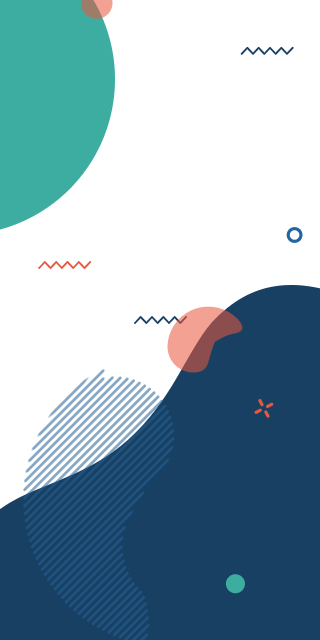
This background is drawn by a WebGL 2 fragment shader. Its source:

```glsl
#version 300 es
precision highp float;
// Flat abstract poster: a navy hill, a teal disc, translucent coral blobs,
// a hatched blob and small ornaments. Every shape is a signed distance,
// combined from circles and boxes, then painted back to front.

uniform vec2 u_resolution;
out vec4 fragColor;

const float CANVAS_WIDTH = 384.0;   // design units across the canvas, y up

const vec3 WHITE = vec3(1.0);
const vec3 NAVY  = vec3(0.09, 0.25, 0.39);
const vec3 TEAL  = vec3(0.24, 0.68, 0.63);
const vec3 CORAL = vec3(0.91, 0.34, 0.24);
const vec3 BLUE  = vec3(0.13, 0.40, 0.63);
const vec3 HATCH = vec3(0.145, 0.38, 0.58);
const float CORAL_ALPHA = 0.56;
const float HATCH_ALPHA = 0.55;

const float HATCH_SPACING = 6.87;
const float HATCH_PHASE = -147.8;
const float HATCH_HALF_WIDTH = 1.65;

const vec2 ZIGZAG_STEP = vec2(6.8, 7.2);  // run and rise of one stroke
const float ZIGZAG_STROKES = 9.0;
const float ZIGZAG_HALF_WIDTH = 1.1;

// Hill profile: position, height and slope at each knot
const int KNOTS = 6;
const vec3 HILL[KNOTS] = vec3[KNOTS](
    vec3(0.0, 157.0, 0.72), vec3(60.0, 187.0, 0.42), vec3(205.0, 303.0, 1.6),
    vec3(256.0, 383.0, 1.05), vec3(350.0, 426.0, 0.0), vec3(384.0, 422.0, -0.22));

float circle(vec2 p, vec2 center, float radius) {
    return length(p - center) - radius;
}

float box(vec2 p, vec2 center, vec2 halfSize) {
    vec2 q = abs(p - center) - halfSize;
    return length(max(q, 0.0)) + min(max(q.x, q.y), 0.0);
}

float segment(vec2 p, vec2 a, vec2 b) {
    vec2 ab = b - a;
    return length(p - a - ab * clamp(dot(p - a, ab) / dot(ab, ab), 0.0, 1.0));
}

float smoothMax(float a, float b, float k) {
    float h = max(k - abs(a - b), 0.0) / k;
    return max(a, b) + 0.25 * k * h * h;
}

float smoothMin(float a, float b, float k) {
    return -smoothMax(-a, -b, k);
}

// Cubic Hermite curve through the hill knots
float hillHeight(float x) {
    int i = 0;
    while (i < KNOTS - 2 && x > HILL[i + 1].x) i++;
    vec3 a = HILL[i], b = HILL[i + 1];
    float span = b.x - a.x, t = (x - a.x) / span, s = 1.0 - t;
    return s * s * ((1.0 + 2.0 * t) * a.y + t * span * a.z)
         + t * t * ((1.0 + 2.0 * s) * b.y - s * span * b.z);
}

float hill(vec2 p) {
    float height = hillHeight(p.x);
    float slope = hillHeight(p.x + 0.5) - hillHeight(p.x - 0.5);
    return (p.y - height) / length(vec2(1.0, slope));
}

// Comma shape: a dome on a round base, with a bite on the right
float coralBlob(vec2 p) {
    float dome = max(circle(p, vec2(250.0, 351.0), 49.0), 353.0 - p.y);
    float body = min(dome, circle(p, vec2(232.0, 352.0), 31.0));
    return smoothMax(body, -circle(p, vec2(286.0, 335.0), 33.0), 16.0);
}

// Bean shape: head, neck and foot held inside a large circle
float bean(vec2 p) {
    float head = circle(p, vec2(139.0, 246.0), 70.0);
    float foot = circle(p, vec2(125.0, 20.0), 54.0);
    float neck = box(p, vec2(120.0, 120.0), vec2(52.0, 78.0));
    float body = smoothMin(min(head, foot), neck, 12.0);
    body = min(body, p.x - 125.0);
    body = max(body, circle(p, vec2(205.0, 168.0), 177.0));
    return smoothMax(body, -circle(p, vec2(222.0, 113.0), 75.0), 4.0);
}

// Diagonal strokes, each ended where its centre line leaves the bean
float hatch(vec2 p) {
    vec2 normal = vec2(1.0, -1.0) * inversesqrt(2.0);
    float u = (dot(p, normal) - HATCH_PHASE) / HATCH_SPACING;
    float across = (u - round(u)) * HATCH_SPACING;
    float beyond = max(bean(p - normal * across) + HATCH_HALF_WIDTH, 0.0);
    return length(vec2(beyond, across)) - HATCH_HALF_WIDTH;
}

float zigzag(vec2 p, vec2 start) {
    p -= start;
    float i = clamp(floor(p.x / ZIGZAG_STEP.x), 0.0, ZIGZAG_STROKES - 1.0);
    p.x -= i * ZIGZAG_STEP.x;
    if (mod(i, 2.0) > 0.5) p.y = -p.y;
    return segment(p, -vec2(0.0, 0.5) * ZIGZAG_STEP, vec2(1.0, 0.5) * ZIGZAG_STEP) - ZIGZAG_HALF_WIDTH;
}

// Four short rays, folded onto one
float spark(vec2 p, vec2 center, float angle) {
    float c = cos(angle), s = sin(angle);
    p = abs(mat2(c, -s, s, c) * (p - center));
    if (p.y > p.x) p = p.yx;
    return segment(p, vec2(5.0, 0.0), vec2(10.5, 0.0)) - 1.9;
}

void paint(inout vec3 color, vec3 ink, float d, float alpha) {
    float pixel = CANVAS_WIDTH / u_resolution.x;
    color = mix(color, ink, alpha * clamp(0.5 - d / pixel, 0.0, 1.0));
}

void main() {
    vec2 p = gl_FragCoord.xy / u_resolution.x * CANVAS_WIDTH;
    vec3 color = WHITE;

    // Large masses
    paint(color, TEAL, circle(p, vec2(-49.0, 673.0), 187.0), 1.0);
    paint(color, NAVY, hill(p), 1.0);
    paint(color, HATCH, hatch(p), HATCH_ALPHA);

    // Ornaments
    paint(color, NAVY, zigzag(p, vec2(290.0, 707.0)), 1.0);
    paint(color, NAVY, zigzag(p, vec2(162.0, 384.0)), 1.0);
    paint(color, CORAL, zigzag(p, vec2(47.0, 450.0)), 1.0);
    paint(color, BLUE, abs(circle(p, vec2(353.5, 486.0), 7.6)) - 1.9, 1.0);
    paint(color, TEAL, circle(p, vec2(282.5, 67.5), 11.4), 1.0);
    paint(color, CORAL, spark(p, vec2(316.7, 278.0), 0.48), 1.0);

    // Translucent coral on top
    paint(color, CORAL, circle(p, vec2(116.0, 764.5), 19.0), CORAL_ALPHA);
    paint(color, CORAL, coralBlob(p), CORAL_ALPHA);

    fragColor = vec4(color, 1.0);
}
```
